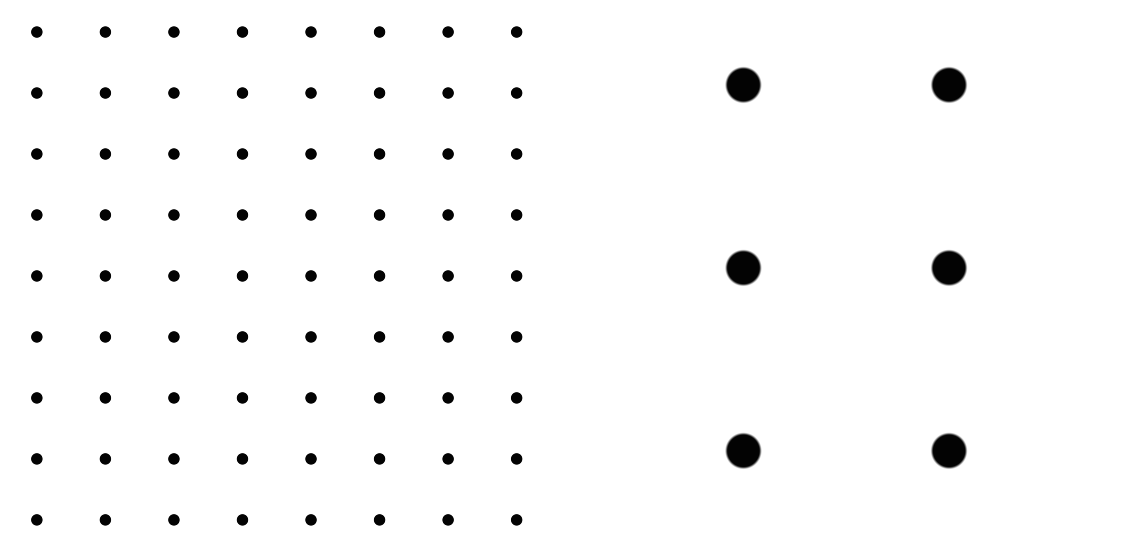
Left, the full canvas; right, a detail of the centre.
Give the GLSL for this pattern, as a three.js fragment shader.

```glsl
// A sparse grid of small black dots on white, eight across and nine down.
// The plane is folded into equal cells, each holding one centred disc
// whose edge is smoothed by a narrow distance ramp.

varying vec2 vUv;

const vec2 FIRST_DOT = vec2(0.0658, 0.0716);  // centre of the lower left dot
const vec2 PITCH = vec2(0.1224, 0.1089);      // spacing across and up
const float DOT_RADIUS = 0.0102;
const float EDGE_SOFTNESS = 0.001;

const vec3 PAPER = vec3(1.0);
const vec3 INK = vec3(0.01);

// Offset from the nearest point of a regular grid.
vec2 gridOffset(vec2 p, vec2 origin, vec2 pitch) {
  return (fract((p - origin) / pitch + 0.5) - 0.5) * pitch;
}

// Coverage of a disc centred on zero.
float disc(vec2 p, float radius, float softness) {
  return 1.0 - smoothstep(-softness, softness, length(p) - radius);
}

void main() {
  vec2 offset = gridOffset(vUv, FIRST_DOT, PITCH);
  float dots = disc(offset, DOT_RADIUS, EDGE_SOFTNESS);
  gl_FragColor = vec4(mix(PAPER, INK, dots), 1.0);
}
```
